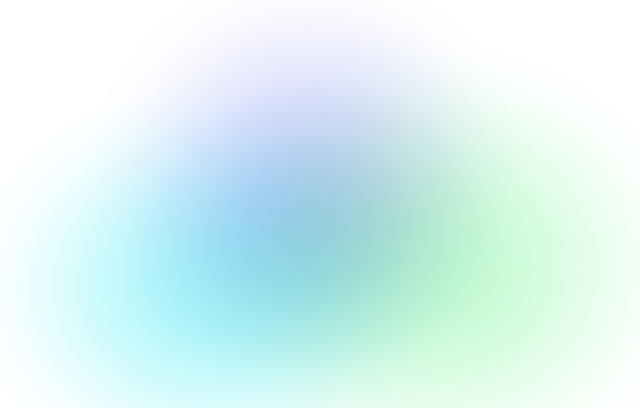
A WebGL 1 fragment shader for this background:

```glsl
precision highp float;
// Three soft pools of indigo, cyan and green ink blending on white.
uniform vec2 u_resolution;

// Smooth elliptical falloff: 1 at the centre, 0 beyond the radii.
float pool(vec2 p, vec2 centre, vec2 radii) {
  vec2 d = (p - centre) / radii;
  float f = max(1.0 - dot(d, d), 0.0);
  return f * f * f;
}

void main() {
  // Centred coordinates in units of the canvas height
  vec2 p = (gl_FragCoord.xy - 0.5 * u_resolution) / u_resolution.y;

  // Light absorbed per channel by each pool
  vec3 ink = vec3(0.22, 0.20, 0.015) * pool(p, vec2(-0.029, 0.041), vec2(0.612));
  ink += vec3(0.38, 0.03, 0.02) * pool(p, vec2(-0.273, -0.204), vec2(0.673, 0.571));
  ink += vec3(0.27, 0.015, 0.20) * pool(p, vec2(0.288, -0.153), vec2(0.735, 0.633));

  // Overlapping inks multiply
  gl_FragColor = vec4(exp(-ink), 1.0);
}
```
